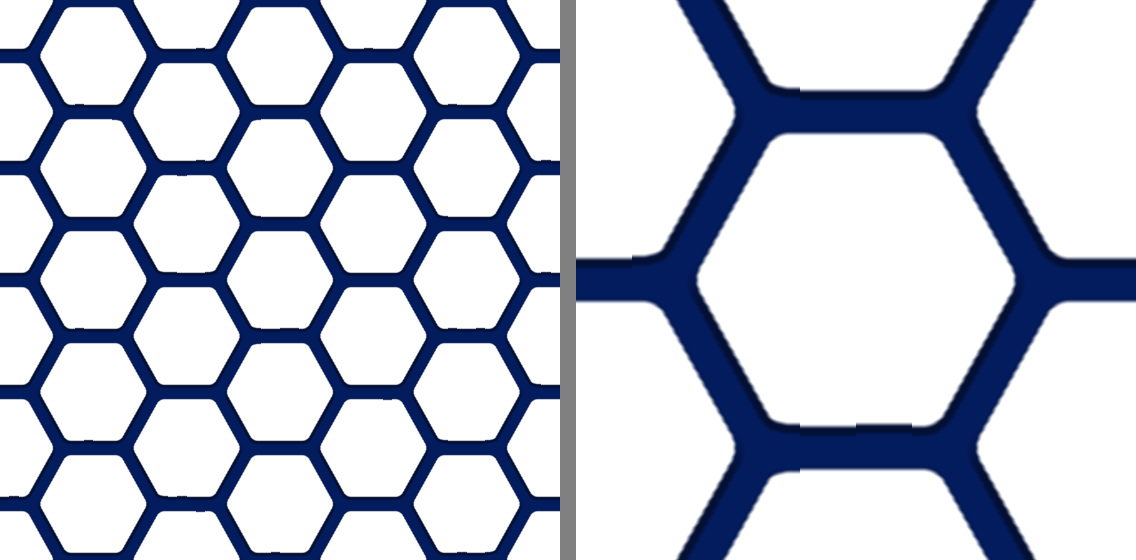
Left, the full canvas; right, a detail of the centre.
Reproduce this pattern procedurally as a Shadertoy shader.

```glsl
// Navy honeycomb mesh with rounded white openings and shaded upper rims, tiling seamlessly.

// Lengths are in units of one row height unless noted.
const vec2  REPEATS      = vec2(3.0, 5.0); // whole periods across and down
const float APOTHEM      = 0.436;          // centre of an opening to its flat side
const float CORNER       = 0.08;           // corner radius of an opening
const float EDGE_SOFT    = 0.0085;         // half width of the soft edge
const float SHADOW_WIDTH = 0.027;          // dark band below each opening
const float SHADOW_SOFT  = 0.010;
const float TOOTH_COUNT  = 38.0;           // fine steps per row on sloped sides
const float TOOTH_DEPTH  = 0.005;
const float CHIP_COUNT   = 20.0;           // possible chips per period on flat sides
const float CHIP_CHANCE  = 0.14;
const float CHIP_HEIGHT  = 0.007;

const vec3 OPENING = vec3(1.0);
const vec3 BAR     = vec3(0.01, 0.11, 0.37);
const vec3 SHADOW  = vec3(0.01, 0.06, 0.20);

const float SQRT3 = 1.7320508;

float hash(vec2 p) {
    vec3 q = fract(vec3(p.xyx) * 0.1031);
    q += dot(q, q.yzx + 33.33);
    return fract((q.x + q.y) * q.z);
}

// Signed distance to a flat-topped hexagon with rounded corners
float roundedHexagon(vec2 p, float apothem, float radius) {
    const vec3 k = vec3(-0.8660254, 0.5, 0.5773503);
    float r = apothem - radius;
    p = abs(p);
    p -= 2.0 * min(dot(k.xy, p), 0.0) * k.xy;
    p -= vec2(clamp(p.x, -k.z * r, k.z * r), r);
    return length(p) * sign(p.y) - radius;
}

// Slight irregularity of the rim: steps on slopes, rare chips on flat sides
float rimWear(vec2 local, vec2 hexPos, vec2 id) {
    float flatSide = smoothstep(-0.04, 0.04, abs(hexPos.y) - SQRT3 * abs(hexPos.x));
    float tooth = abs(fract(local.y * TOOTH_COUNT) - 0.5) - 0.25;
    float segment = floor(local.x * CHIP_COUNT) + CHIP_COUNT;
    float side = hexPos.y < 0.0 ? 0.0 : 57.0;
    float chance = side > 0.0 ? 0.3 * CHIP_CHANCE : CHIP_CHANCE;
    float chip = step(hash(id * 7.0 + vec2(segment, side)), chance);
    return mix(tooth * TOOTH_DEPTH, chip * CHIP_HEIGHT, flatSide);
}

void mainImage(out vec4 fragColor, in vec2 fragCoord) {
    vec2 p = fragCoord / iResolution.xy * REPEATS;
    float pixel = REPEATS.y / iResolution.y;

    // Nearest opening of two interleaved grids
    vec2 scale = vec2(SQRT3, 1.0);
    vec2 a = fract(p) - 0.5;
    vec2 b = fract(p + 0.5) - 0.5;
    vec2 local = length(a * scale) < length(b * scale) ? a : b;
    vec2 hexPos = local * scale;
    vec2 id = mod(floor((p - local) * 2.0 + 0.5), 2.0 * REPEATS);

    float d = roundedHexagon(hexPos, APOTHEM, CORNER);
    d += rimWear(local, hexPos, id);

    // Bar colour: dark under an opening, a faint rim above it
    float below = smoothstep(0.06, -0.10, hexPos.y);
    float band = 1.0 - smoothstep(SHADOW_WIDTH - SHADOW_SOFT, SHADOW_WIDTH + SHADOW_SOFT, d);
    float rim = 1.0 - smoothstep(0.0, 0.020, d);
    vec3 bar = mix(BAR, SHADOW, max(band * below, 0.35 * rim));

    // Soft edge between opening and bar
    float soft = max(EDGE_SOFT, 0.75 * pixel);
    vec3 color = mix(OPENING, bar, smoothstep(-soft, soft, d));
    fragColor = vec4(color, 1.0);
}
```
